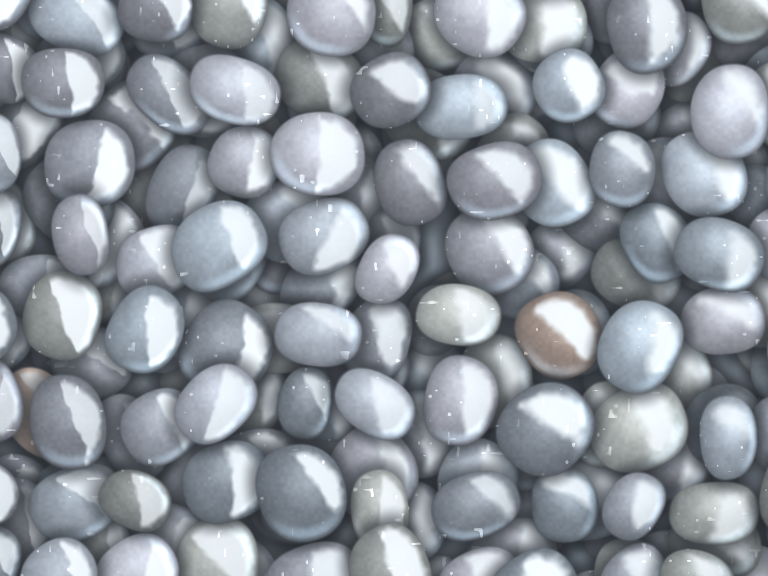
Write a WebGL 2 fragment shader that draws this texture.

```glsl
#version 300 es
precision highp float;
// A bed of wet, polished grey pebbles under a bright sky.
// Sparse jittered lattices of lumpy ellipses are painted from the bottom up;
// each stone shades the ones below and carries its own sky reflection.

uniform vec2 u_resolution;
out vec4 fragColor;

vec4 hash4(vec3 p) {
    vec4 q = fract(p.xyzx * vec4(0.1031, 0.1030, 0.0973, 0.1099));
    q += dot(q, q.wzxy + 33.33);
    return fract((q.xxyz + q.yzzw) * q.zywx);
}

float noise(vec2 p) {
    vec2 i = floor(p), f = fract(p);
    f = f * f * (3.0 - 2.0 * f);
    float a = hash4(vec3(i, 7.0)).x;
    float b = hash4(vec3(i + vec2(1, 0), 7.0)).x;
    float c = hash4(vec3(i + vec2(0, 1), 7.0)).x;
    float d = hash4(vec3(i + vec2(1, 1), 7.0)).x;
    return mix(mix(a, b, f.x), mix(c, d, f.x), f.y);
}

float fbm(vec2 p) {
    return 0.5 * noise(p) + 0.3 * noise(p * 2.1 + 5.3) + 0.2 * noise(p * 4.3 + 9.1);
}

mat2 rotation(float a) {
    float c = cos(a), s = sin(a);
    return mat2(c, s, -s, c);
}

// Colour of a stone at unit-disc position u, with radius r and canvas point p
vec3 stoneColor(vec2 u, float r, vec2 p, vec4 look, vec4 gloss) {
    float dome = sqrt(max(1.0 - r * r, 0.0));
    float across = clamp(p.x / 1.33, 0.0, 1.0);
    vec2 grainAt = p + look.xy * 17.0;

    // Body: blue, violet or olive grey, now and then tan
    vec3 tint = mix(vec3(0.92, 1.0, 1.07), vec3(0.99, 0.98, 1.04), look.y);
    tint = mix(tint, vec3(1.0, 1.02, 0.98), step(0.72, look.z));
    tint = mix(tint, vec3(1.18, 1.0, 0.88), step(0.975, look.z));
    float tone = mix(0.39, 0.68, look.x * look.x * 0.6 + look.x * 0.4);
    tone *= 0.9 + 0.2 * fbm(grainAt * 28.0);
    tone += 0.05 * (noise(grainAt * 170.0) - 0.5);
    float light = 0.56 + 0.50 * dome + 0.13 * dot(u, vec2(0.35, 0.9));
    vec3 color = tone * light * tint;

    // Broad sheen facing the sky
    float sheen = smoothstep(0.85, 0.0, length(u - vec2(0.15, 0.35)));
    color += vec3(0.17, 0.18, 0.185) * sheen * (0.6 + 0.7 * across);

    // Window-like reflection: crisp on the left, satin on the right
    float wobble = fbm(grainAt * 22.0) - 0.5;
    vec2 facing = rotation(mix(-0.5, 0.9, gloss.x) + 0.4 * across) * vec2(1, 0);
    float along = dot(u, facing);
    float start = mix(-0.05, 0.38, gloss.y) + 0.35 * wobble;
    float soft = mix(0.04, 0.22, across * (0.5 + 0.5 * gloss.z));
    float patchMask = smoothstep(start - soft, start + soft, along);
    patchMask *= smoothstep(0.93, 0.80 - soft, r + 0.3 * wobble);
    patchMask *= mix(0.6, 1.0, gloss.w);
    color = mix(color, vec3(0.94, 0.965, 0.98), patchMask);

    // Pale bounce along the lower rim
    float rim = smoothstep(0.62, 0.82, r) * smoothstep(0.99, 0.86, r);
    rim *= smoothstep(0.3, 0.9, dot(u, rotation(gloss.z * 3.0) * vec2(-0.6, -0.8)));
    color += vec3(0.20, 0.24, 0.27) * rim;

    // Tiny wet glints
    float glint = smoothstep(0.86, 0.95, noise(grainAt * 95.0));
    return color + 0.28 * glint * smoothstep(0.45, 0.65, noise(grainAt * 14.0));
}

void main() {
    vec2 p = gl_FragCoord.xy / u_resolution.y;
    float blur = max(1.3 / u_resolution.y, 0.0025);
    vec2 warped = p + 0.022 * (vec2(noise(p * 5.0), noise(p * 5.0 + 31.0)) - 0.5);
    vec3 color = vec3(0.27, 0.30, 0.33) + 0.25 * noise(p * 30.0);

    // Three layers of four interleaved lattices
    const float cellSize = 0.282;
    for (int pass = 0; pass < 12; pass++) {
        float layer = float(pass / 4);
        int turn = pass % 4;
        vec2 parity = vec2(turn == 1 || turn == 2, turn == 1 || turn == 3);
        mat2 lattice = rotation(0.35 + 0.62 * layer);
        vec2 g = lattice * warped / cellSize + 0.5 * parity + layer * vec2(0.27, 0.31) + 20.0;
        vec2 cell = floor(g);
        vec4 place = hash4(vec3(cell, float(pass) + 1.0));
        vec4 look = hash4(vec3(cell, float(pass) + 41.0));
        vec4 gloss = hash4(vec3(cell, float(pass) + 83.0));
        if (look.w < 0.07) continue;

        // Lumpy ellipse in its own frame
        vec2 offset = (fract(g) - 0.5) * cellSize - 0.062 * (place.xy - 0.5);
        offset = transpose(lattice) * offset;
        mat2 spin = rotation(place.z * 6.2832);
        float major = mix(0.058, 0.084, sqrt(place.w));
        vec2 radii = major * vec2(1.0, mix(0.68, 0.97, gloss.w));
        vec2 e = (spin * offset) / radii;
        e.y += 0.12 * (look.y - 0.5) * e.x * e.x;
        float r = pow(dot(pow(abs(e), vec2(2.3)), vec2(1.0)), 1.0 / 2.3);
        float edge = (r - 1.0) * radii.y;

        // Contact shadow, then the stone itself
        color *= 1.0 - 0.62 * smoothstep(0.028, -0.006, edge);
        vec3 stone = stoneColor(transpose(spin) * e, r, p, look, gloss);
        stone *= 0.86 + 0.07 * layer;
        color = mix(color, stone, smoothstep(blur, -blur, edge));
    }

    // Washed-out exposure with lifted, cool shadows
    color = vec3(0.15, 0.165, 0.185) + color * vec3(0.89, 0.885, 0.875);
    fragColor = vec4(clamp(color, 0.0, 1.0), 1.0);
}
```
